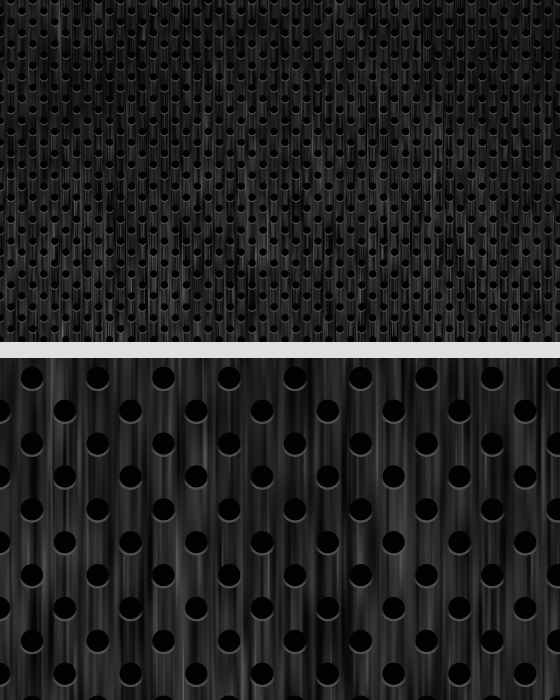
Top, the full canvas; bottom, a detail of the centre.
Reproduce this texture procedurally as a Shadertoy shader.

```glsl
// Dark vertically brushed metal sheet perforated with staggered round holes.

float hash(vec2 p) {
    return fract(sin(dot(p, vec2(127.1, 311.7))) * 43758.5453);
}

float noise(vec2 p) {
    vec2 i = floor(p), f = fract(p);
    f = f * f * (3.0 - 2.0 * f);
    return mix(mix(hash(i), hash(i + vec2(1, 0)), f.x),
               mix(hash(i + vec2(0, 1)), hash(i + vec2(1, 1)), f.x), f.y);
}

// Layered noise stretched along the brushing direction
float brushed(vec2 p) {
    float sum = 0.0, weight = 0.46;
    vec2 scale = vec2(22.0, 0.45);
    for (int i = 0; i < 3; i++) {
        sum += weight * noise(p * scale + float(i) * 37.0);
        scale *= vec2(0.48, 1.9);
        weight *= 0.68;
    }
    return sum;
}

void mainImage(out vec4 fragColor, in vec2 fragCoord) {
    // Hole pitch is one unit, 15.6 pitches tall, y runs downward
    vec2 p = vec2(fragCoord.x, iResolution.y - fragCoord.y) / iResolution.y * 15.6;
    float px = 15.6 / iResolution.y;

    // Brushed grain with sparse bright scratches and dark grooves
    float metal = 0.118 + 0.32 * (brushed(p) - 0.49);
    metal += 0.17 * pow(noise(vec2(p.x * 20.0 + 91.0, p.y * 0.6)), 7.0);
    metal -= 0.06 * pow(noise(vec2(p.x * 14.0 + 53.0, p.y * 0.15)), 5.0);

    // Uneven sheen, lighter toward the bottom
    float sheen = mix(0.78, 1.15, smoothstep(1.0, 13.0, p.y));
    sheen *= 0.84 + 0.32 * noise(p * vec2(0.3, 0.22) + 7.0);
    metal = max(metal * sheen, 0.025);

    // Nearest hole centre in the staggered lattice
    vec2 q = p - vec2(0.0, 0.5);
    vec2 a = q - round(q), b = fract(q) - 0.5;
    vec2 c = dot(a, a) < dot(b, b) ? a : b;
    float r = length(c);

    // Lit lower rim, then the black hole
    float facing = smoothstep(0.1, 0.9, c.y / max(r, 0.001));
    float rim = 1.0 - smoothstep(0.012, 0.012 + px, abs(r - 0.185));
    metal = mix(metal, 0.34, rim * facing * 0.85);
    float hole = 1.0 - smoothstep(-0.6 * px, 0.6 * px, r - 0.168);
    metal = mix(metal, 0.008, hole);

    fragColor = vec4(vec3(metal), 1.0);
}
```
